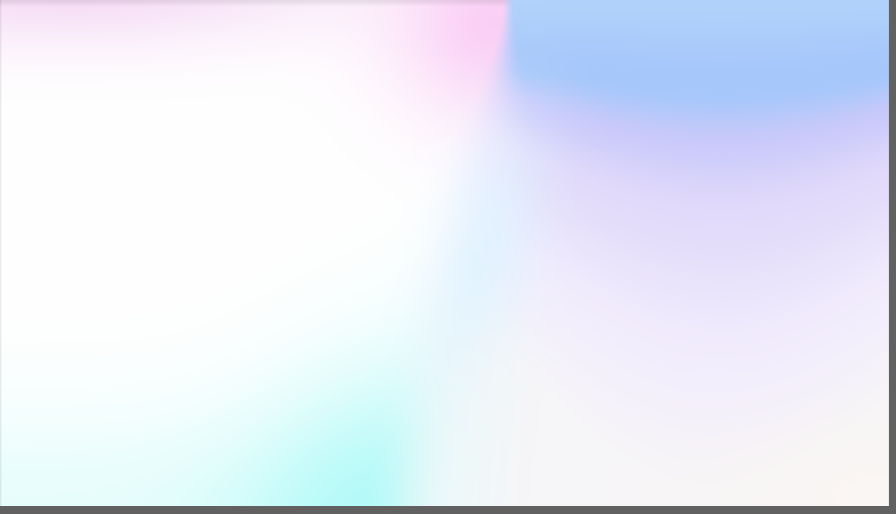
Reproduce this background procedurally as a Shadertoy shader.

```glsl
// Soft pastel backdrop: white, pink and cyan on the left, blue to lavender on the right, in a thin grey frame.

// Soft elliptical glow, 1 at its centre
float glow(vec2 p, vec2 centre, vec2 radius) {
    vec2 q = (p - centre) / radius;
    return exp(-dot(q, q));
}

// White field with pink along the top and cyan rising from the bottom
vec3 leftField(vec2 uv) {
    vec3 pink = vec3(0.98, 0.80, 0.96);
    vec3 cyan = vec3(0.69, 0.98, 0.97);
    vec3 col = vec3(0.998);
    col = mix(col, vec3(0.96, 0.85, 0.96), 0.95 * glow(uv, vec2(0.08, 1.03), vec2(0.31, 0.12)));
    col = mix(col, pink, 0.95 * glow(uv, vec2(0.555, 0.95), vec2(0.115, 0.19)));
    col = mix(col, cyan, 0.30 * exp(-uv.y * uv.y / 0.045));
    vec2 leaning = uv - vec2(0.18 * uv.y, 0.0);
    return mix(col, cyan, 0.95 * glow(leaning, vec2(0.41, -0.02), vec2(0.15, 0.30)));
}

// Bowl-shaped bands that fade from blue through lavender to near white
vec3 rightField(vec2 uv) {
    float offset = uv.x - 0.807;
    float depth = (1.0 - uv.y) * (1.0 + 7.0 * offset * offset);
    vec3 col = mix(vec3(0.69, 0.82, 0.98), vec3(0.65, 0.78, 0.98), smoothstep(0.0, 0.16, depth));
    col = mix(col, vec3(0.79, 0.79, 0.98), smoothstep(0.17, 0.29, depth));
    col = mix(col, vec3(0.88, 0.85, 0.98), smoothstep(0.26, 0.42, depth));
    col = mix(col, vec3(0.95, 0.93, 0.99), smoothstep(0.36, 0.75, depth));
    col = mix(col, vec3(0.965, 0.96, 0.97), smoothstep(0.70, 1.0, depth));
    return mix(col, vec3(0.99, 0.965, 0.94), 0.6 * glow(uv, vec2(1.0, 0.03), vec2(0.22, 0.16)));
}

void mainImage(out vec4 fragColor, in vec2 fragCoord) {
    vec2 uv = fragCoord / iResolution.xy;
    vec2 pixel = 1.0 / iResolution.xy;

    // The seam leans left and blurs on its way down
    float seam = mix(0.465, 0.567, smoothstep(-0.1, 1.0, uv.y));
    float blur = mix(0.065, 0.007, smoothstep(0.62, 1.0, uv.y));
    float side = smoothstep(seam - blur, seam + blur, uv.x);
    vec3 col = mix(leftField(uv), rightField(uv), side);

    // Pale blue haze along the seam
    vec2 haze = vec2(uv.x - seam - 0.015, uv.y);
    col = mix(col, vec3(0.87, 0.95, 1.0), 0.80 * glow(haze, vec2(0.0, 0.50), vec2(0.055, 0.25)));
    col = mix(col, vec3(0.92, 0.98, 0.98), 0.60 * glow(haze, vec2(0.03, 0.05), vec2(0.05, 0.25)));

    // Faint shade on the top and left edges
    col *= 1.0 - 0.08 * (1.0 - side) * smoothstep(0.985, 1.0, uv.y);
    col *= 1.0 - 0.08 * (1.0 - smoothstep(0.001, 0.001 + pixel.x, uv.x));

    // Grey frame on the right and bottom
    float inside = smoothstep(-0.5, 0.5, (0.992 - uv.x) / pixel.x)
                 * smoothstep(-0.5, 0.5, (uv.y - 0.0155) / pixel.y);
    fragColor = vec4(mix(vec3(0.38), col, inside), 1.0);
}
```
